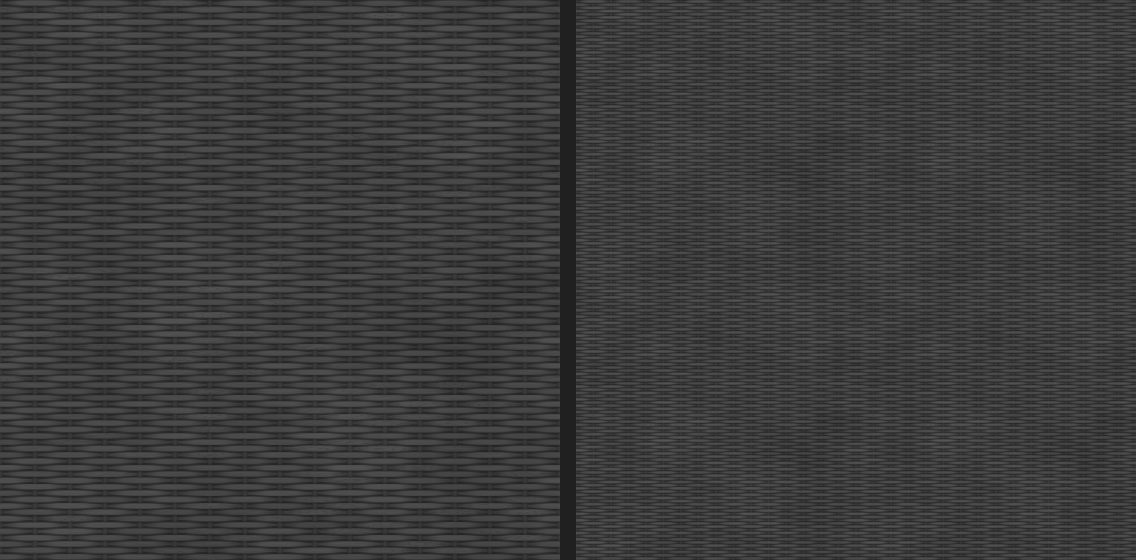
Left: one tile. Right: repeated 2 by 2.
This texture is drawn by a WebGL 2 fragment shader. Its source:

```glsl
#version 300 es
precision highp float;

uniform vec2 u_resolution;
out vec4 fragColor;

vec2 hash2(vec2 p) {
    vec3 q = fract(p.xyx * vec3(0.1031, 0.1030, 0.0973));
    q += dot(q, q.yzx + 33.33);
    return fract((q.xx + q.yz) * q.zy);
}

vec2 gradientAt(vec2 cell, float period) {
    float angle = 6.2832 * hash2(mod(cell, period) + 7.0).x;
    return vec2(cos(angle), sin(angle));
}

// Gradient noise that wraps every `period` cells
float gradientNoise(vec2 p, float period) {
    vec2 i = floor(p), f = fract(p);
    vec2 w = f * f * f * (f * (f * 6.0 - 15.0) + 10.0);
    vec2 e = vec2(1.0, 0.0);
    float a = dot(gradientAt(i, period), f);
    float b = dot(gradientAt(i + e.xy, period), f - e.xy);
    float c = dot(gradientAt(i + e.yx, period), f - e.yx);
    float d = dot(gradientAt(i + e.xx, period), f - e.xx);
    return mix(mix(a, b, w.x), mix(c, d, w.x), w.y);
}

void main() {
    vec2 uv = gl_FragCoord.xy / u_resolution;
    vec2 grid = vec2(16.0, 88.0);
    vec2 p = uv * grid;
    vec2 pixel = grid / u_resolution;

    // Each strand crosses in front of every second stake, alternating by row
    float row = floor(p.y);
    float parity = mod(row, 2.0);
    float stake = 2.0 * floor((p.x - parity + 1.0) * 0.5) + parity;
    vec2 id = vec2(mod(stake, grid.x), row);
    vec2 rnd = hash2(id + 3.0);
    vec2 rnd2 = hash2(id + 151.0);
    float along = p.x - stake;
    float reach = abs(along);
    float across = p.y - row - 0.5 + 0.06 * (rnd.y - 0.5);

    // Shadowed hollow, with the rounded stake showing at the strand ends
    float fromStake = 1.0 - reach;
    float hollow = mix(0.15, 0.18, smoothstep(0.1, 0.5, fromStake));
    float stakeTone = 0.225 - 0.045 * smoothstep(0.02, 0.09, fromStake);
    stakeTone *= 1.0 - 0.22 * smoothstep(0.15, 0.5, abs(across));
    float stakeMask = 1.0 - smoothstep(-pixel.x, pixel.x, fromStake - 0.085);

    // Strand: broad over its stake, tapered where it dips behind the next
    float halfWidth = mix(0.48, 0.25, smoothstep(0.15, 1.0, reach)) + 0.04 * (rnd2.x - 0.5);
    float strandMask = 1.0 - smoothstep(-0.7 * pixel.y, 0.7 * pixel.y, abs(across) - halfWidth);
    float strandTone = 0.29 + 0.03 * (rnd.x - 0.5);
    strandTone *= 1.0 - 0.24 * smoothstep(0.35, 0.95, reach);
    strandTone *= 1.0 - 0.2 * smoothstep(0.55, 1.0, abs(across) / halfWidth);
    strandTone *= 1.0 + 0.05 * across;

    // Slanted wood grain with a few dark cracks
    vec2 fibre = vec2(along * 2.0, across * 5.0 + along * 3.0 * (rnd2.y - 0.5)) + 64.0 * rnd;
    float grain = gradientNoise(fibre, 64.0);
    float crack = 1.0 - smoothstep(0.0, 0.12, abs(grain));
    strandTone *= 1.0 + 0.07 * grain - 0.1 * crack * smoothstep(0.6, 0.9, rnd2.x);

    float tone = mix(hollow, strandTone, strandMask);
    tone = mix(tone, stakeTone, stakeMask);

    // Broad wear
    float wear = gradientNoise(uv * 4.0, 4.0) + 0.5 * gradientNoise(uv * 9.0, 9.0);
    tone *= 1.0 + 0.12 * wear;
    fragColor = vec4(vec3(tone), 1.0);
}
```
